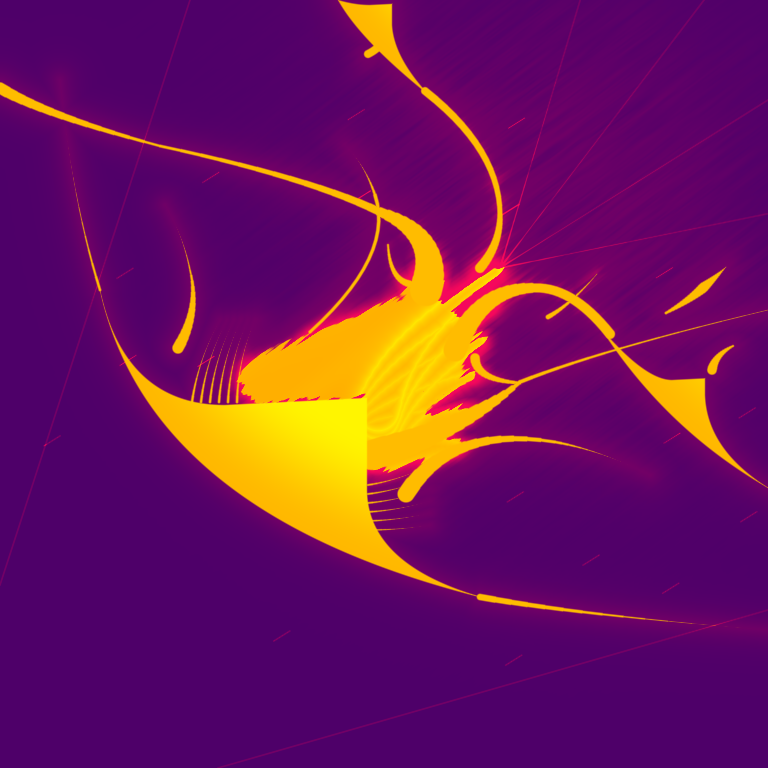
A WebGL 1 fragment shader for this background:

```glsl
precision highp float;
uniform vec2 u_resolution;

#define SPAN 7.68
#define DARK vec3(.28, 0, .415)
#define PLUM vec3(.45, 0, .4)
#define PINK vec3(.96, .03, .36)
#define AMBER vec3(1, .62, 0)
#define YELLOW vec3(1, .96, 0)
#define GLOW .24
#define RAGGED .16

vec2 p;
float curves = 1e3;

float hash(vec2 c) {
  return fract(sin(dot(c, vec2(127.1, 311.7))) * 43758.5);
}

float noise(vec2 c) {
  vec2 i = floor(c), f = fract(c), e = vec2(1, 0);
  f *= f * (3. - 2. * f);
  return mix(mix(hash(i), hash(i + e), f.x),
             mix(hash(i + e.yx), hash(i + e.xx), f.x), f.y);
}

float segment(vec2 o, vec2 a, vec2 b) {
  vec2 u = b - a;
  return length(o - a - u * clamp(dot(o - a, u) / dot(u, u), 0., 1.));
}

// Tapered quadratic curve: ab = start and control, cw = end and radii
float ribbon(vec4 ab, vec4 cw) {
  float d = 1e3;
  vec2 last = ab.xy;
  for (int i = 1; i <= 14; i++) {
    float t = float(i) / 14.;
    vec2 next = mix(mix(ab.xy, ab.zw, t), mix(ab.zw, cw.xy, t), t);
    d = min(d, segment(p, last, next) - mix(cw.z, cw.w, t));
    last = next;
  }
  return d;
}

void arc(float ax, float ay, float bx, float by, float cx, float cy, float w0, float w1) {
  curves = min(curves, ribbon(vec4(ax, ay, bx, by), vec4(cx, cy, w0, w1)));
}

float cross2(vec2 a, vec2 b) { return a.x * b.y - a.y * b.x; }

// Signed distance to a parabola, negative on its hollow side
float parabola(vec2 a, vec2 b, vec2 c) {
  vec2 u = b - a, v = c - a, w = p - a;
  float k = cross2(u, v), s = cross2(w, v) / k, t = cross2(u, w) / k;
  float r = 1. - s - t;
  vec2 gs = vec2(v.y, -v.x) / k, gt = vec2(-u.y, u.x) / k;
  vec2 g = 2. * s * gs - 4. * (r * gt - t * (gs + gt));
  return (s * s - 4. * r * t) / max(length(g), 1e-4);
}

// Swept wing with two hollow sides; returns distance and depth
vec2 wing(vec4 hull, vec2 tip, vec4 top, vec4 side) {
  float outer = parabola(hull.xy, hull.zw, tip);
  float upper = p.x > top.z ? p.y - top.w + .05 * (p.x - top.z)
                            : parabola(hull.xy, top.xy, top.zw);
  float right = p.y < side.y ? side.x - p.x : parabola(side.xy, side.zw, tip);
  float d = max(outer, -min(upper, right));
  return vec2(max(d, max(hull.y - p.y, p.x - tip.x)), -outer);
}

void main() {
  p = gl_FragCoord.xy / u_resolution * SPAN;
  p.y = SPAN - p.y;
  float px = SPAN / min(u_resolution.x, u_resolution.y);
  vec2 q = vec2(dot(p, vec2(.8, -.6)), dot(p, vec2(.6, .8)));
  float streak = .6 * noise(q * vec2(1.6, 24)) + .4 * noise(q * vec2(4, 55));

  // Three wings
  vec2 wings = wing(vec4(1, 2.9, 1.5, 5.2), vec2(5, 6.02),
    vec4(1.25, 4.05, 2.25, 4.05), vec4(3.67, 4.9, 3.68, 5.7));
  vec2 east = wing(vec4(6, 3.27, 6.66, 4.3), vec2(7.7, 4.89),
    vec4(6.45, 3.8, 6.72, 3.8), vec4(7.05, 3.95, 7.07, 4.5));
  vec2 north = wing(vec4(3.38, 0, 3.6, .4), vec2(4.3, .96),
    vec4(3.55, .05, 3.7, .05), vec4(3.92, .25, 3.94, .58));
  if (east.x < wings.x) wings = east;
  if (north.x < wings.x) wings = north;

  // Flame lobe, fan of fingers and fine strands
  float flame = ribbon(vec4(4.26, 2.9, 4, 3.45), vec4(2.62, 3.81, .16, .19));
  flame = min(flame, ribbon(vec4(2.62, 3.8, 3.3, 3.65), vec4(4.2, 3.45, .19, .5)));
  float folds = 0.;
  for (int i = 0; i < 6; i++) {
    float k = float(i);
    float f = ribbon(vec4(3.78, 4.1 + .08 * k, 3.95 + .05 * k, 3.4 + .21 * k),
      vec4(4.95 - .08 * k, 2.72 + .35 * k, .22, .05));
    flame = min(flame, f);
    folds = max(folds, exp(-abs(f) * 16.) * (.6 - .06 * k));
    arc(1.92 + .09 * k, 4.02, 1.98 + .08 * k, 3.6, 2.2 + .07 * k, 3.2, .014, -.01);
    arc(3.68, 4.85 + .09 * k, 4., 4.8 + .1 * k, 4.3, 4.65 + .12 * k, .01, -.01);
  }
  flame += RAGGED * (streak - .5) * smoothstep(-.2, 0., flame);

  // Sickle, arcs and tails
  arc(0., .88, .45, 1.15, 1.6, 1.46, .06, .012);
  arc(1.6, 1.46, 3.1, 1.78, 3.8, 2.12, .012, .04);
  arc(3.8, 2.12, 4.42, 2.35, 4.26, 2.9, .04, .16);
  arc(4.25, .91, 5., 1.5, 5., 2.15, .04, .025);
  arc(5., 2.15, 5., 2.45, 4.8, 2.68, .025, .05);
  arc(4.55, 3.5, 4.8, 2.85, 5.4, 2.88, .12, .045);
  arc(5.4, 2.88, 5.75, 2.9, 6.1, 3.34, .045, .05);
  arc(4.06, 4.94, 4.5, 4.25, 5.55, 4.42, .09, .015);
  arc(5.55, 4.42, 6., 4.5, 6.5, 4.75, .015, -.015);
  arc(3.72, 4.55, 4.7, 4.25, 5.2, 3.82, .16, .02);
  arc(5.2, 3.82, 6., 3.5, 7.68, 3.1, .02, 0.);
  arc(3.1, 3.32, 3.95, 2.55, 3.75, 1.95, .015, .018);
  arc(3.75, 1.95, 3.65, 1.65, 3.45, 1.45, .015, -.015);
  arc(3.88, 2.45, 3.9, 2.8, 4.1, 2.84, .008, .035);
  arc(1.78, 3.48, 2., 3.1, 1.9, 2.7, .06, .008);
  arc(1.9, 2.7, 1.83, 2.35, 1.65, 2.05, .008, -.015);
  arc(4.8, 5.97, 5.8, 6.15, 7.68, 6.3, .035, -.01);
  arc(4.75, 3.58, 4.76, 3.8, 5.2, 3.83, .05, .015);
  arc(1., 2.9, .72, 2., .6, .8, .015, -.015);

  // Loose slivers
  arc(6.66, 3.13, 6.9, 3., 7.04, 2.87, .01, .05);
  arc(7.04, 2.87, 7.15, 2.78, 7.26, 2.67, .05, 0.);
  arc(5.48, 3.17, 5.7, 3.05, 5.97, 2.74, .025, 0.);
  arc(7.12, 3.7, 7.15, 3.55, 7.33, 3.46, .05, .01);
  arc(3.68, .54, 3.8, .48, 3.85, .38, .04, .04);

  // Long rays
  float rays = segment(p, vec2(1.9, 0), vec2(0, 5.85));
  rays = min(rays, segment(p, vec2(2.18, 7.68), vec2(7.68, 6.1)));
  for (int i = 0; i < 4; i++) {
    float a = .2 + .36 * float(i);
    rays = min(rays, segment(p - vec2(5, 2.68), vec2(0), 3.4 * vec2(cos(a), -sin(a))));
  }

  // Scattered sparks
  vec2 cell = floor(p * 1.3), seed = vec2(hash(cell), hash(cell + 7.));
  vec2 o = p - (cell + .25 + .5 * seed) / 1.3;
  float sparks = segment(o, vec2(-.08, .04), vec2(.08, -.06)) - .005;

  // Background heat and halos
  vec2 v = p - vec2(5.4, 2.2);
  float heat = .1 + exp(-.22 * dot(v, v)) * (.09 + .22 * streak);
  heat += GLOW * exp(-max(min(wings.x, curves), 0.) * 7.);
  heat += (.25 + .6 * streak) * exp(-max(flame, 0.) * 8.);
  heat += .28 * smoothstep(1.5 * px, 0., rays);
  heat += .5 * step(.7, seed.x) * smoothstep(px, -px, sparks);
  vec3 color = mix(DARK, PLUM, smoothstep(0., .4, heat));
  color = mix(color, PINK, smoothstep(.38, .85, heat));

  // Fire layers
  float shade = .15 + folds + .12 * noise(q * vec2(1, 5));
  color = mix(color, mix(AMBER, YELLOW, shade), smoothstep(px, -px, flame));
  color = mix(color, mix(AMBER, YELLOW, .35), smoothstep(px, -px, curves));
  shade = .3 + .7 * smoothstep(0., 1.2, wings.y);
  color = mix(color, mix(AMBER, YELLOW, shade), smoothstep(px, -px, wings.x));
  gl_FragColor = vec4(color, 1);
}
```
